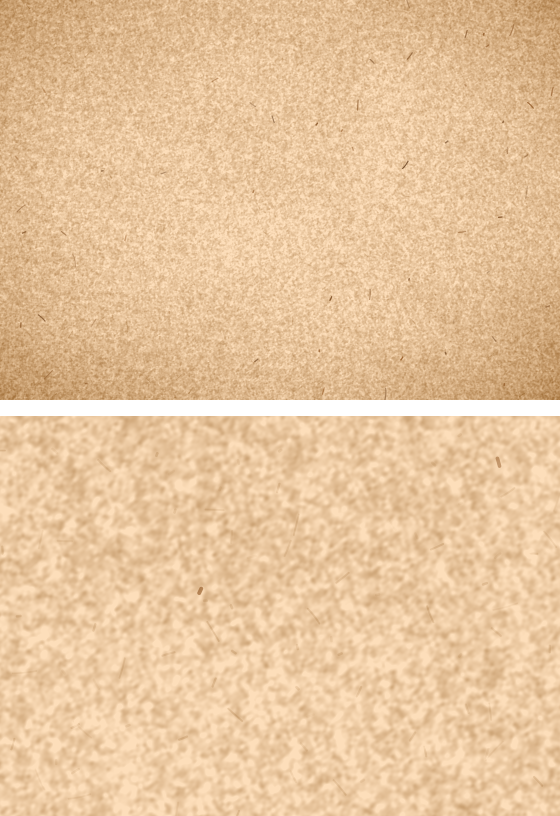
Top, the full canvas; bottom, a detail of the centre.
Write a WebGL 2 fragment shader that draws this texture.

```glsl
#version 300 es
precision highp float;
// Warm recycled kraft paper: fine pulp grain, scattered brown fibres, darkened borders.

uniform vec2 u_resolution;
out vec4 fragColor;

float hash(vec2 p) {
    return fract(sin(dot(p, vec2(127.1, 311.7))) * 43758.5453);
}

float noise(vec2 p) {
    vec2 i = floor(p), f = fract(p);
    f = f * f * (3.0 - 2.0 * f);
    return mix(mix(hash(i), hash(i + vec2(1.0, 0.0)), f.x),
               mix(hash(i + vec2(0.0, 1.0)), hash(i + 1.0), f.x), f.y);
}

mat2 rotation(float angle) {
    float c = cos(angle), s = sin(angle);
    return mat2(c, s, -s, c);
}

// Strength of the fibres scattered over a grid; lengths are in canvas heights.
float fibres(vec2 p, float cells, float share, float maxHalf, float halfWidth, float seed) {
    float pixel = 1.0 / u_resolution.y;
    vec2 home = floor(p * cells);
    float ink = 0.0;
    for (int y = -1; y <= 1; y++) {
        for (int x = -1; x <= 1; x++) {
            vec2 cell = home + vec2(x, y);
            vec2 key = cell + seed;
            if (hash(key + 3.7) > share) continue;
            vec2 centre = (cell + vec2(hash(key + 11.3), hash(key + 23.9))) / cells;
            float angle = 1.25 + 2.6 * (hash(key + 37.1) - 0.5);
            vec2 q = (p - centre) * rotation(angle);
            float size = hash(key + 51.7);
            float halfLength = maxHalf * mix(0.08, 1.0, size * size);
            q.y += (hash(key + 67.3) - 0.5) * 16.0 * q.x * q.x;
            q.x -= clamp(q.x, -halfLength, halfLength);
            float width = halfWidth * mix(1.5, 0.8, size);
            float line = 1.0 - smoothstep(width - 0.5 * pixel, width + 0.8 * pixel, length(q));
            ink = max(ink, line * mix(0.3, 1.0, hash(key + 83.1)));
        }
    }
    return ink;
}

// Pulp texture around zero: mostly fine crisp grains with weak clumps.
float pulp(vec2 p) {
    vec2 warped = p + 0.003 * vec2(noise(p * 90.0), noise(p * 90.0 + 40.0));
    float grain = 0.40 * (noise(rotation(0.6) * warped * 165.0) - 0.5);
    grain += 0.44 * (noise(rotation(1.9) * warped * 240.0 + 17.0) - 0.5);
    grain += 0.36 * (noise(rotation(0.9) * p * vec2(330.0, 250.0) + 53.0) - 0.5);
    grain += 0.13 * (noise(rotation(2.7) * p * 75.0 + 31.0) - 0.5);
    return grain;
}

void main() {
    vec2 uv = gl_FragCoord.xy / u_resolution;
    vec2 p = gl_FragCoord.xy / u_resolution.y;

    // Light falling off from the middle towards the corners
    vec2 offset = 2.0 * (uv - vec2(0.5, 0.53));
    float d2 = dot(offset, offset);
    float tone = 0.94 - 0.21 * d2 - 0.09 * d2 * d2;

    // Broad blotches and faint slanted creases
    tone += 0.13 * (noise(p * 5.0 + 5.0) - 0.5);
    tone += 0.10 * (noise(rotation(0.5) * p * vec2(9.0, 24.0)) - 0.5);
    tone += pulp(p);

    // Short faint hairs within the pulp
    tone -= 0.3 * fibres(p, 32.0, 0.5, 0.011, 0.0007, 7.0);

    vec3 colour = mix(vec3(0.71, 0.53, 0.33), vec3(0.95, 0.82, 0.67), clamp(tone, -0.4, 1.18));

    // Sparse dark fibres and specks
    float rust = noise(p * 9.0 + 60.0);
    vec3 brown = mix(vec3(0.36, 0.22, 0.10), vec3(0.62, 0.36, 0.13), rust);
    colour = mix(colour, brown, 0.85 * fibres(p, 11.0, 0.32, 0.017, 0.0011, 91.0));

    fragColor = vec4(colour, 1.0);
}
```
